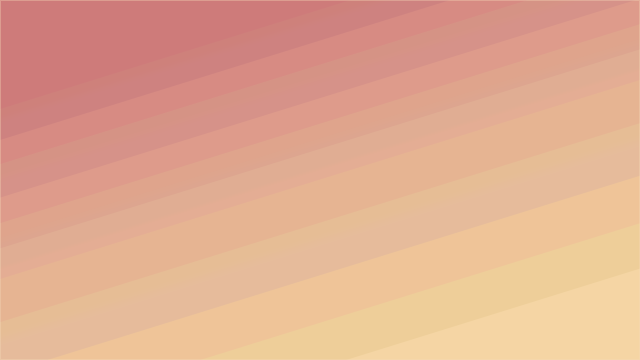
Reproduce this background procedurally as a Shadertoy shader.

```glsl
float depth;   // distance down the slanted gradient, in canvas heights
vec3 shade;

// Crisp boundary: everything deeper than start takes the new tone.
void stripe(float start, vec3 tone) {
    float aa = 0.7 / iResolution.y;
    shade = mix(shade, tone, smoothstep(start - aa, start + aa, depth));
}

// Gradual drift of tone within a stripe.
void drift(float start, float end, vec3 tone) {
    shade = mix(shade, tone, smoothstep(start, end, depth));
}

void mainImage(out vec4 fragColor, in vec2 fragCoord) {
    vec2 p = fragCoord / iResolution.y;
    float aspect = iResolution.x / iResolution.y;
    depth = 1.0 - p.y + 0.311 * p.x * 1.7778 / aspect;

    // Rose corner and mauve stripes
    shade = vec3(0.806, 0.484, 0.480);
    stripe(0.303, vec3(0.806, 0.506, 0.482));
    drift(0.315, 0.350, vec3(0.808, 0.511, 0.503));
    stripe(0.389, vec3(0.843, 0.545, 0.515));
    stripe(0.456, vec3(0.837, 0.578, 0.522));
    drift(0.480, 0.515, vec3(0.840, 0.571, 0.537));

    // Salmon and peach middle
    stripe(0.549, vec3(0.869, 0.608, 0.545));
    stripe(0.620, vec3(0.873, 0.645, 0.550));
    drift(0.655, 0.690, vec3(0.866, 0.646, 0.562));
    stripe(0.690, vec3(0.877, 0.680, 0.576));
    drift(0.735, 0.755, vec3(0.896, 0.677, 0.579));
    stripe(0.775, vec3(0.901, 0.706, 0.574));

    // Sand and cream corner
    stripe(0.895, vec3(0.903, 0.742, 0.584));
    drift(0.920, 0.965, vec3(0.900, 0.735, 0.608));
    stripe(1.041, vec3(0.936, 0.769, 0.597));
    stripe(1.173, vec3(0.934, 0.808, 0.600));
    stripe(1.299, vec3(0.959, 0.837, 0.642));

    // Faint pale rim
    vec2 toEdge = min(p, vec2(aspect, 1.0) - p);
    float rim = 1.0 - smoothstep(0.001, 0.003, min(toEdge.x, toEdge.y));
    fragColor = vec4(mix(shade, vec3(0.96, 0.85, 0.72), 0.4 * rim), 1.0);
}
```
